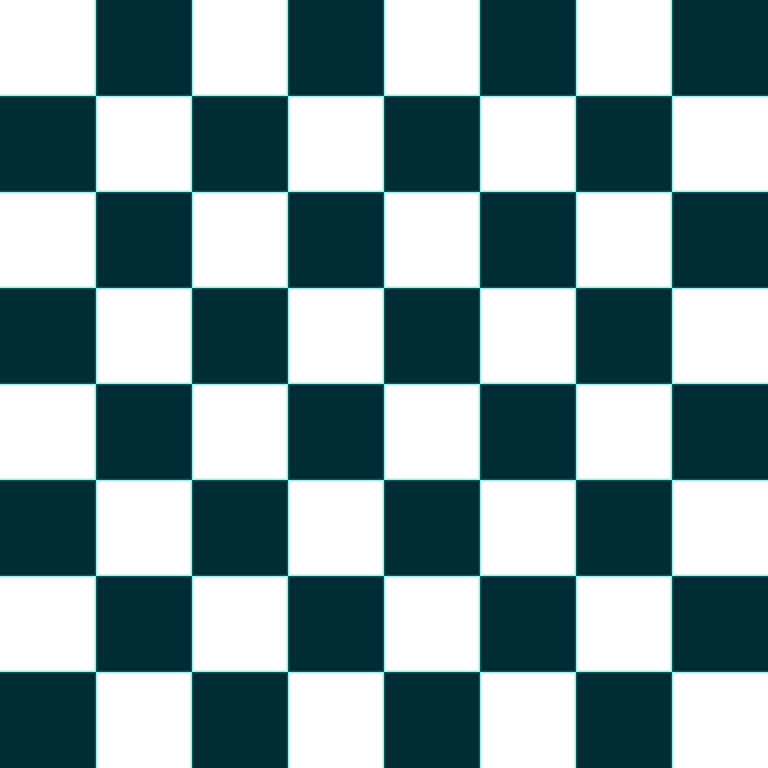
Give the GLSL for this pattern, as a Shadertoy shader.

```glsl
// Distance to the nearest grid line inside the canvas, in cells
float gridDistance(vec2 p) {
    vec2 offset = abs(p - clamp(round(p), 1.0, 7.0));
    return min(offset.x, offset.y);
}

// One inside the given distance, with an edge one pixel wide
float band(float d, float width, float pixel) {
    return clamp((width - d) / pixel + 0.5, 0.0, 1.0);
}

void mainImage(out vec4 fragColor, in vec2 fragCoord) {
    vec2 p = 8.0 * fragCoord / iResolution.xy;
    float pixel = 8.0 / min(iResolution.x, iResolution.y);
    vec2 cell = floor(p);
    float d = gridDistance(p);

    // Alternating squares, blended across their shared edges
    float side = mod(cell.x + cell.y, 2.0) < 0.5 ? 1.0 : -1.0;
    float dark = clamp(side * d / pixel + 0.5, 0.0, 1.0);

    // Faint blue rim on the dark squares of odd rows, then a thin deep rim
    float oddRow = mod(cell.y, 2.0);
    vec3 teal = mix(vec3(0.0, 0.18, 0.205), vec3(0.0, 0.17, 0.21),
                    oddRow * band(d, 0.07, pixel));
    teal = mix(teal, vec3(0.02, 0.14, 0.15), band(d, 2.0 / 64.0, pixel));

    // Cyan hairline, pale on white and deep on teal
    float line = band(d, 1.0 / 64.0, pixel);
    vec3 lightSide = mix(vec3(1.0), vec3(0.65, 0.93, 0.94), line);
    vec3 darkSide = mix(teal, vec3(0.0, 0.35, 0.37), line);

    fragColor = vec4(mix(lightSide, darkSide, dark), 1.0);
}
```
